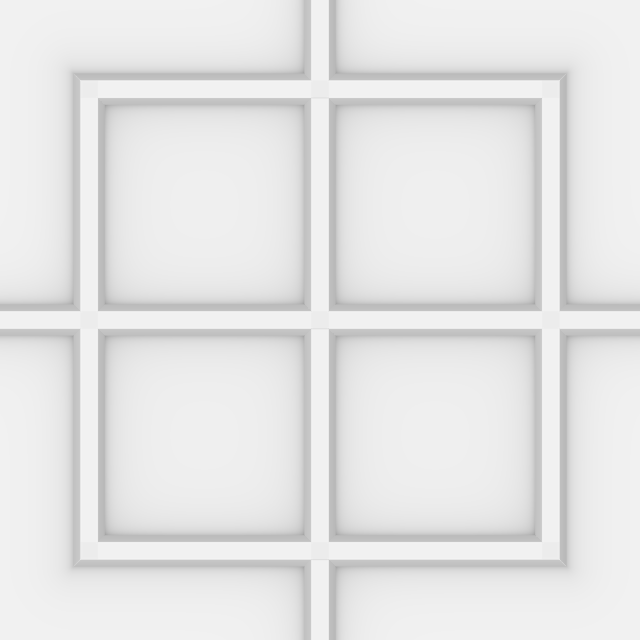
Write a WebGL 2 fragment shader that draws this pattern.

```glsl
#version 300 es
precision highp float;
// Pale bevelled lattice: a square frame crossed by two bars, over softly shaded panels.

#define REPEATS 1.0       // tiles across and down
#define FRAME_HALF 0.3607 // centre to the middle of a frame bar
#define TOP_HALF 0.0138   // half width of the flat bar top
#define BASE_HALF 0.0245  // half width including bevels
#define SHADE_REACH 0.028 // falloff of the wide panel shadow
#define CREASE_REACH 0.005
#define PANEL_TONE 0.938
#define BAR_TONE 0.945
#define BEVEL_TONE 0.755

uniform vec2 u_resolution;
out vec4 fragColor;

// Light left on a panel at distance d from the foot of a bar.
float wallLight(float d) {
    d = max(d, 0.0);
    return 1.0 - 0.085 * exp(-d / SHADE_REACH) - 0.11 * exp(-d / CREASE_REACH);
}

// Panel brightness from the surrounding cross bars and frame walls.
float panelTone(vec2 q) {
    float light = wallLight(q.x - BASE_HALF) * wallLight(q.y - BASE_HALF);
    if (max(q.x, q.y) < FRAME_HALF) {
        vec2 inner = FRAME_HALF - BASE_HALF - q;
        light *= wallLight(inner.x) * wallLight(inner.y);
    } else {
        light *= wallLight(length(max(q - FRAME_HALF - BASE_HALF, 0.0)));
        light *= 1.008;
    }
    return PANEL_TONE * light;
}

// Outward direction of the nearest bar's bevel.
vec2 bevelNormal(vec2 p, vec2 q, float frameDist, float crossDist) {
    bool onFrame = frameDist < crossDist;
    bool alongX = onFrame ? q.x > q.y : q.x < q.y;
    float side = onFrame ? sign(max(q.x, q.y) - FRAME_HALF) : 1.0;
    return side * (alongX ? vec2(sign(p.x), 0.0) : vec2(0.0, sign(p.y)));
}

// Soft inside test for a band of the given half width.
float band(float d, float halfWidth, float aa) {
    return 1.0 - smoothstep(halfWidth - aa, halfWidth + aa, abs(d));
}

void main() {
    float canvas = min(u_resolution.x, u_resolution.y);
    vec2 p = fract(gl_FragCoord.xy / canvas * REPEATS) - 0.5;
    vec2 q = abs(p);
    float aa = 0.75 * REPEATS / canvas;

    // Distances to the bar centre lines
    float frameDist = abs(max(q.x, q.y) - FRAME_HALF);
    float crossDist = min(q.x, q.y);
    float d = min(frameDist, crossDist);

    // Bevels: tone by facing, darker toward the foot
    vec2 n = bevelNormal(p, q, frameDist, crossDist);
    float slope = clamp((d - TOP_HALF) / (BASE_HALF - TOP_HALF), 0.0, 1.0);
    float bevel = BEVEL_TONE - 0.018 * n.x - 0.008 * n.y + 0.035 * (0.5 - slope);
    float outerMitre = band(q.x - q.y, 0.001, aa) * step(FRAME_HALF, min(q.x, q.y));
    bevel += 0.05 * outerMitre;

    // Flat tops: bright rims and faint patches where bars overlap
    float top = BAR_TONE + 0.012 * smoothstep(TOP_HALF - 0.004, TOP_HALF, d);
    vec2 nearest = min(q, abs(q - FRAME_HALF));
    float joint = band(nearest.x, TOP_HALF, aa) * band(nearest.y, TOP_HALF, aa);
    top -= 0.018 * joint;
    float rowY = p.y - clamp(floor(p.y / FRAME_HALF + 0.5), -1.0, 1.0) * FRAME_HALF;
    float seam = band(rowY + TOP_HALF, 0.0007, aa) * band(p.x, TOP_HALF, aa);
    top -= 0.07 * seam;

    // Layer panel, bevel and flat top
    float tone = mix(panelTone(q), bevel, band(d, BASE_HALF, aa));
    tone = mix(tone, top, band(d, TOP_HALF, aa));
    fragColor = vec4(vec3(tone), 1.0);
}
```
